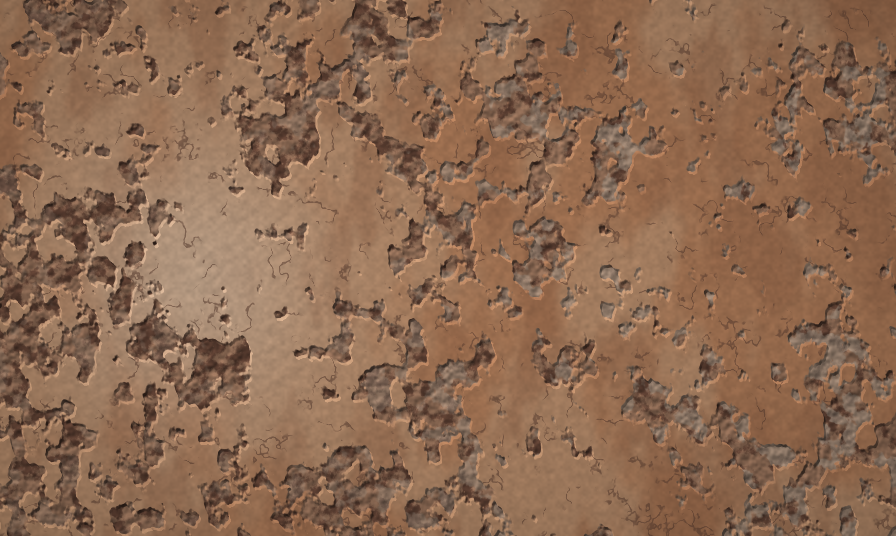
Reproduce this texture procedurally as a WebGL 1 fragment shader.

```glsl
precision highp float;
// Weathered terracotta plaster: smooth trowelled skin broken by ragged, rough pits.
uniform vec2 u_resolution;

#define PIT_LEVEL 0.461     // higher means more pitted area
#define PIT_EDGE 0.032      // softness of the pit rims
#define BROAD_SCALE 7.0     // size of pit clusters
#define RAGGED_SCALE 31.0   // size of the ragged outlines
#define RUBBLE_SCALE 84.0   // size of lumps inside the pits
#define RELIEF 0.33         // strength of the side light
#define LAMP vec2(-0.0032, 0.0050)
#define SHEEN_CENTER vec2(0.36, 0.47)
#define GRAIN 0.085

const vec3 CLAY = vec3(0.592, 0.418, 0.300);
const vec3 SAND = vec3(0.625, 0.478, 0.365);
const vec3 RUST = vec3(0.510, 0.345, 0.245);
const vec3 UMBER = vec3(0.330, 0.225, 0.178);
const vec3 EARTH = vec3(0.510, 0.385, 0.305);
const vec3 STONE = vec3(0.575, 0.520, 0.465);
const vec3 GLOSS = vec3(0.705, 0.605, 0.515);

float hash(vec2 p) {
  return fract(sin(dot(p, vec2(127.1, 311.7))) * 43758.5453);
}

float noise(vec2 p) {
  vec2 cell = floor(p);
  vec2 f = fract(p);
  f = f * f * (3.0 - 2.0 * f);
  float low = mix(hash(cell), hash(cell + vec2(1.0, 0.0)), f.x);
  float high = mix(hash(cell + vec2(0.0, 1.0)), hash(cell + 1.0), f.x);
  return mix(low, high, f.y);
}

float fbm(vec2 p) {
  float sum = 0.0;
  float gain = 0.533;
  for (int i = 0; i < 4; i++) {
    sum += gain * noise(p);
    p = mat2(0.8, 0.6, -0.6, 0.8) * p * 2.03 + 17.3;
    gain *= 0.5;
  }
  return sum;
}

// 1 inside a pit, 0 on the skin; clusters run mostly upright
float pitMask(vec2 p) {
  vec2 lean = vec2(p.x + 0.2 * p.y, p.y * 0.62);
  float broad = fbm(lean * BROAD_SCALE + 11.7);
  float ragged = fbm(p * vec2(1.0, 0.85) * RAGGED_SCALE + 41.0);
  float level = PIT_LEVEL + 0.014 * (1.0 - smoothstep(0.1, 0.8, p.y))
              - 0.014 * smoothstep(0.8, 1.3, p.x);
  float field = mix(broad, ragged, 0.57);
  return 1.0 - smoothstep(level - PIT_EDGE, level + PIT_EDGE * 0.3, field);
}

// Pits full of rubble under a skin with faint dimples
float height(vec2 p) {
  float rubble = noise(p * RUBBLE_SCALE) + 0.5 * noise(p * RUBBLE_SCALE * 1.9 + 9.0);
  float dimples = noise(p * 75.0 + 27.0);
  return 0.16 * dimples - pitMask(p) * (1.4 - 0.95 * rubble);
}

// Trowelled skin: drifting clay tones, upright rust streaks and a pale sheen
vec3 skinColor(vec2 p) {
  float drift = fbm(p * vec2(7.0, 4.0) + 60.0);
  float streak = fbm(p * vec2(13.0, 6.0) + 23.0);
  float leftSide = 1.0 - smoothstep(0.3, 1.3, p.x);
  vec3 color = mix(CLAY, SAND, smoothstep(0.42, 0.66, drift + 0.12 * leftSide));
  color = mix(color, RUST, 0.45 * smoothstep(0.48, 0.68, streak + 0.05 - 0.05 * leftSide));
  vec2 away = (p - SHEEN_CENTER) * vec2(1.0, 0.9);
  float sheen = exp(-dot(away, away) * 18.0);
  return mix(color, GLOSS, 0.85 * sheen);
}

// Pit floor: umber shade, earthy lumps, and grey stone that shows more to the right
vec3 pitColor(vec2 p) {
  float lumps = fbm(p * RUBBLE_SCALE * 0.75 + 5.0);
  float rightSide = smoothstep(0.3, 1.2, p.x);
  vec3 color = mix(UMBER, EARTH, smoothstep(0.34, 0.60, lumps + 0.05 * rightSide));
  float chips = smoothstep(0.50, 0.62, fbm(p * 36.0 + 80.0) + 0.04 * rightSide);
  return mix(color, STONE, chips * (0.22 + 0.38 * rightSide));
}

// Short broken nicks along a noise contour
float nickMask(vec2 p) {
  float line = 1.0 - smoothstep(0.006, 0.034, abs(fbm(p * 25.0 + 31.0) - 0.5));
  return line * smoothstep(0.53, 0.64, fbm(p * 28.0 + 70.0));
}

void main() {
  vec2 p = gl_FragCoord.xy / u_resolution.y;
  vec2 uv = gl_FragCoord.xy / u_resolution;

  float pit = pitMask(p);
  vec3 color = mix(skinColor(p), pitColor(p), pit);
  color = mix(color, UMBER, 0.55 * nickMask(p) * (1.0 - pit));

  // Side light: shadow under upper rims, a lit lip on lower ones
  float slope = height(p) - height(p + LAMP);
  color *= 1.0 + RELIEF * clamp(slope * 1.5, -1.6, 0.75);

  // Fine tooth of the plaster
  float tooth = noise(p * 125.0) + 0.6 * noise(p * 210.0 + 13.0) - 0.8;
  color *= 1.0 + GRAIN * tooth;

  // Light falls off towards the corners
  vec2 corner = uv - vec2(0.48, 0.52);
  color *= 1.03 - 0.32 * dot(corner, corner);
  gl_FragColor = vec4(clamp(color, 0.0, 1.0), 1.0);
}
```
